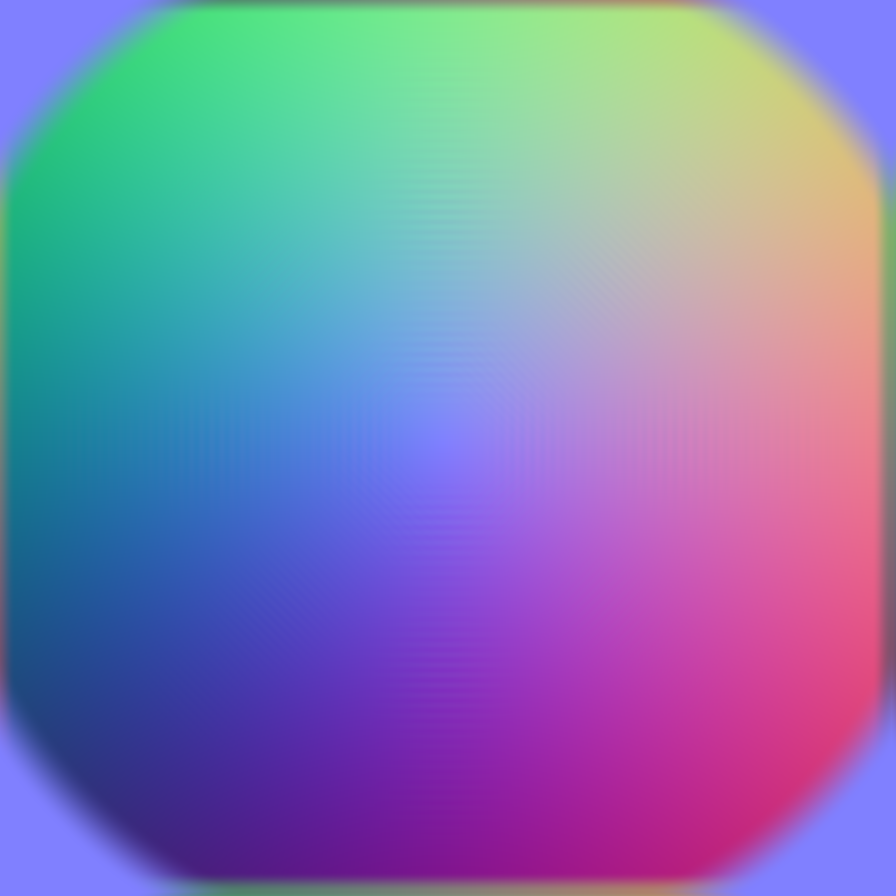
A Shadertoy shader for this texture map:

```glsl
const float TAU = 6.2831853;
const vec2 CENTER = vec2(0.495, 0.505);
const vec3 FLAT_NORMAL = vec3(0.0, 0.0, 1.0);

// Dome normal, steep at the peak and easing toward the rim
vec3 domeNormal(vec2 p) {
    float r = length(p);
    float tilt = 2.85 - 2.3 * r;
    return vec3(p * tilt, 1.0 - 1.85 * r);
}

// Fine terraces crossing one axis, fading away from it
float terraces(vec2 p, vec2 axis, float frequency, float width) {
    float along = dot(p, axis);
    float across = dot(p, vec2(-axis.y, axis.x));
    float fade = exp(-across * across / (width * width));
    float swell = 0.65 + 0.35 * sin(abs(along) * 34.0 - 1.0);
    float reach = smoothstep(0.02, 0.10, abs(along))
                * (1.0 - smoothstep(0.36, 0.46, abs(along)));
    return sin(TAU * frequency * along) * fade * swell * reach;
}

// Ripples along the two main axes and the two diagonals
vec2 rippleSlope(vec2 p) {
    vec2 slope = vec2(0.0);
    for (int i = 0; i < 4; i++) {
        float angle = float(i) * TAU / 8.0;
        vec2 axis = vec2(cos(angle), sin(angle));
        bool diagonal = i % 2 == 1;
        float frequency = diagonal ? 118.0 : 88.0;
        float strength = diagonal ? 0.014 : 0.034;
        slope += axis * strength * terraces(p, axis, frequency, 0.055);
    }
    return slope;
}

// Share of the neighbouring tile that bleeds over a seam
float seamBleed(float x, float width) {
    return 0.5 * (1.0 - smoothstep(0.0, width, 0.5 - abs(x)));
}

void mainImage(out vec4 fragColor, in vec2 fragCoord) {
    vec2 uv = fragCoord / iResolution.xy;
    vec2 p = fract(uv - CENTER + 0.5) - 0.5;

    vec3 normal = domeNormal(p);
    normal.xy += rippleSlope(p);

    // Blend with the opposite side at the tile borders
    vec2 bleed = vec2(seamBleed(p.x, 0.022), seamBleed(p.y, 0.022));
    normal = mix(normal, domeNormal(p * vec2(-1.0, 1.0)), bleed.x);
    normal = mix(normal, domeNormal(p * vec2(1.0, -1.0)), bleed.y);
    normal.z -= 0.3 * max(bleed.x, bleed.y);

    // Soft round rim with flat corners
    float outside = smoothstep(0.545, 0.606, length(p));
    normal = mix(normal, FLAT_NORMAL, outside);

    fragColor = vec4(clamp(normal * 0.5 + 0.5, 0.0, 1.0), 1.0);
}
```
